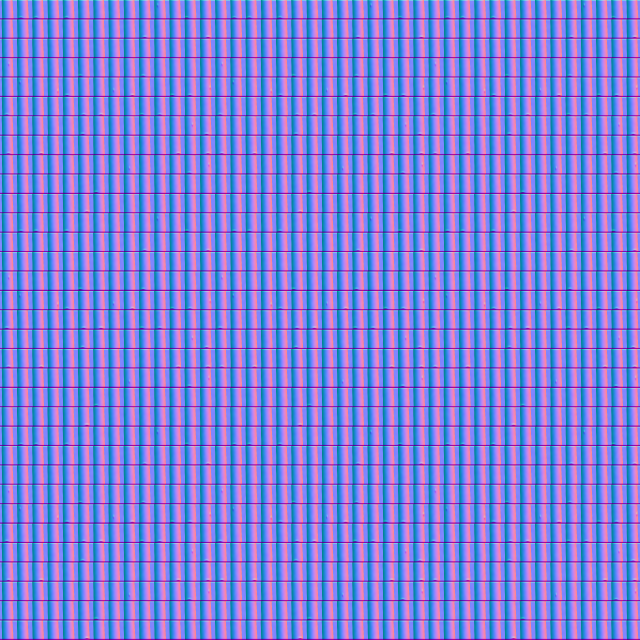
This texture map is drawn by a Shadertoy shader. Its source:

```glsl
// Tangent-space normal map of a barrel-tile roof: tapered half-round ridges
// beside flat pans, with a dark overlapping lip under each course. Surface
// slopes are built per cell, worn by chips, dents and wrapped gradient noise.

const vec2 TILES = vec2(42.0, 33.0);       // repeats across and down
const vec2 WEAR_PERIOD = vec2(14.0, 11.0); // cells before the wear recurs
const float LIP_HEIGHT = 0.06;             // in cell heights
const float RIDGE_ANGLE = 1.55;            // steepest side, in radians
const int SAMPLES = 4;                     // per axis

vec2 hash2(vec2 p) {
    vec3 q = fract(vec3(p.xyx) * vec3(0.1031, 0.1030, 0.0973));
    q += dot(q, q.yzx + 33.33);
    return fract((q.xx + q.yz) * q.zy);
}

float cornerGradient(vec2 corner, vec2 offset, vec2 period) {
    float angle = 6.2832 * hash2(mod(corner, period) + 7.0).x;
    return dot(vec2(cos(angle), sin(angle)), offset);
}

// Gradient noise that wraps after a whole number of lattice cells.
float gradientNoise(vec2 p, vec2 period) {
    vec2 i = floor(p), f = p - i;
    vec2 s = f * f * f * (f * (f * 6.0 - 15.0) + 10.0);
    vec2 e = vec2(1.0, 0.0);
    float low = mix(cornerGradient(i, f, period),
                    cornerGradient(i + e.xy, f - e.xy, period), s.x);
    float high = mix(cornerGradient(i + e.yx, f - e.yx, period),
                     cornerGradient(i + e.xx, f - e.xx, period), s.x);
    return mix(low, high, s.y);
}

float bell(float x, float width) {
    return exp(-x * x / (width * width));
}

// Half-round ridge, slightly slanted and wider toward its lower end.
vec3 ridgeNormal(vec2 p, float jitter) {
    float drop = 1.0 - p.y;
    float left = 0.115 + 0.03 * drop + jitter;
    float right = 0.82 + 0.07 * drop + jitter;
    float across = (2.0 * p.x - left - right) / (right - left);
    float angle = clamp(across, -1.0, 1.0) * RIDGE_ANGLE;
    float inside = smoothstep(left - 0.008, left + 0.008, p.x)
                 - smoothstep(right - 0.008, right + 0.008, p.x);
    return mix(vec3(0.0, 0.0, 1.0), vec3(sin(angle), 0.0, cos(angle)), inside);
}

// Strength of the chip in a tile's lower edge at this x.
float chipAt(float x, vec2 id) {
    vec2 r = hash2(id + 31.0);
    return step(0.84, r.x) * bell(x - mix(0.25, 0.75, r.y), 0.12);
}

// Slope of a small dent, present on a few tiles.
vec2 dentSlope(vec2 p, vec2 id) {
    vec2 centre = mix(vec2(0.2, 0.25), vec2(0.8, 0.8), hash2(id + 57.0));
    vec2 d = (p - centre) / vec2(0.045, 0.08);
    float present = step(0.95, hash2(id + 83.0).x);
    return present * 0.9 * d * exp(-dot(d, d));
}

vec3 roofNormal(vec2 cellPos) {
    vec2 id = mod(floor(cellPos), WEAR_PERIOD);
    vec2 p = fract(cellPos);
    vec2 vary = hash2(id + 11.0) - 0.5;

    // Ridge and pan, with a little tilt from tile to tile.
    vec3 n = ridgeNormal(p, 0.012 * vary.x);
    n.xy += vec2(0.02 * vary.y, 0.05);

    // Fine grain and dents.
    vec2 grainScale = vec2(5.0, 4.0);
    float grain = gradientNoise(cellPos * grainScale, WEAR_PERIOD * grainScale);
    n.xy += vec2(0.03, 0.06) * grain + dentSlope(p, id);

    // Light upper rim, strongest on the flat pan.
    n.y += 0.6 * smoothstep(0.94, 0.965, p.y) * max(n.z, 0.0);

    // Light curl above a chipped edge.
    float chip = chipAt(p.x, id);
    n.y += 0.5 * chip * bell(p.y - 0.14, 0.04);
    n = normalize(n);

    // Overhanging lower lip turns the surface downward.
    float lip = LIP_HEIGHT + 0.035 * chip;
    float under = 1.0 - smoothstep(lip - 0.012, lip + 0.012, p.y);
    float down = mix(n.y, -0.92, under);
    float shrink = sqrt((1.0 - down * down) / max(1.0 - n.y * n.y, 0.01));
    return vec3(n.x * shrink, down, n.z * shrink);
}

void mainImage(out vec4 fragColor, in vec2 fragCoord) {
    // Average a grid of samples inside the pixel to smooth every edge.
    vec3 total = vec3(0.0);
    for (int y = 0; y < SAMPLES; y++) {
        for (int x = 0; x < SAMPLES; x++) {
            vec2 offset = (vec2(x, y) + 0.5) / float(SAMPLES) - 0.5;
            vec2 uv = (fragCoord + offset) / iResolution.xy;
            total += roofNormal(uv * TILES);
        }
    }
    vec3 normal = total / float(SAMPLES * SAMPLES);
    fragColor = vec4(0.5 + 0.5 * normal, 1.0);
}
```
